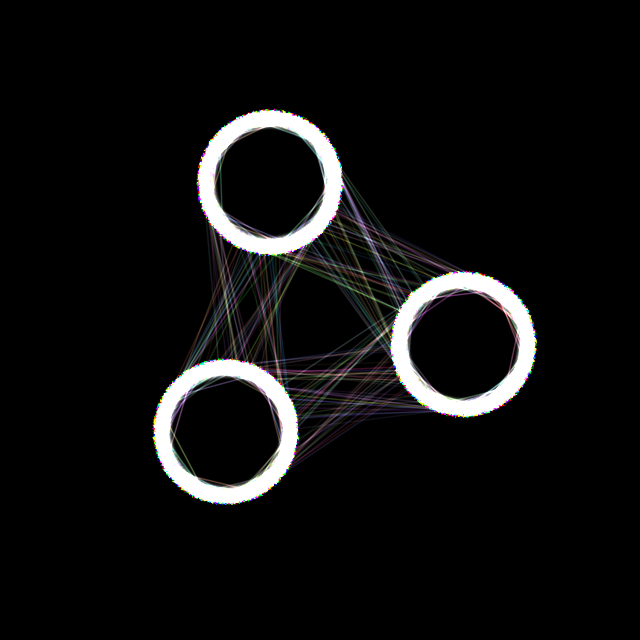
Write a Shadertoy shader that draws this background.

```glsl
// Three glowing rings woven from fine chords, joined by faint coloured threads on black.

const vec2 TOP_CENTRE = vec2(0.422, 0.715);
const vec2 RIGHT_CENTRE = vec2(0.724, 0.462);
const vec2 LEFT_CENTRE = vec2(0.353, 0.3255);
const float RING_OUTER = 0.1115;
const float RING_INNER = 0.074;
const float CORE_START = 0.079;
const float CORE_FULL = 0.092;
const int CHORDS = 130;
const float CHORD_GLOW = 0.42;
const int THREADS = 60;
const float THREAD_GLOW = 0.21;
const float THREAD_WIDTH = 0.0007;
const float FAN_ANGLE = 0.85;    // side bundles, measured from the axis of a link
const float FAN_SPREAD = 0.38;   // angular scatter within a bundle
const float TAU = 6.2831853;

float hash(vec2 p) {
    return fract(sin(dot(p, vec2(12.9898, 78.233))) * 43758.5453);
}

vec3 hash3(float n) {
    return vec3(hash(vec2(n, 1.7)), hash(vec2(n, 5.3)), hash(vec2(n, 9.1)));
}

float noise(vec2 p) {
    vec2 i = floor(p), f = fract(p);
    f = f * f * (3.0 - 2.0 * f);
    return mix(mix(hash(i), hash(i + vec2(1, 0)), f.x),
               mix(hash(i + vec2(0, 1)), hash(i + vec2(1, 1)), f.x), f.y);
}

vec2 polar(float angle) { return vec2(cos(angle), sin(angle)); }

float stroke(float d, float px) {
    return 1.0 - smoothstep(0.0, THREAD_WIDTH + px, d);
}

float segmentDistance(vec2 p, vec2 a, vec2 b) {
    vec2 ab = b - a;
    return length(p - a - ab * clamp(dot(p - a, ab) / dot(ab, ab), 0.0, 1.0));
}

// White band with a coloured, ragged rim and chords fraying its inner side
vec3 ring(vec2 p, float seed, float px) {
    float r = length(p);
    if (r > RING_OUTER + 0.01 || r < RING_INNER - 0.006) return vec3(0.0);

    vec2 grain = p * 420.0 + seed * 31.0;
    vec3 ragged = vec3(noise(grain), noise(grain + 57.0), noise(grain + 113.0));
    vec3 edge = RING_OUTER + 0.005 * (ragged - 0.5);
    vec3 rim = 1.0 - smoothstep(edge - 0.0015, edge + 0.0015 + px, vec3(r));
    float core = smoothstep(CORE_START, CORE_FULL, r);
    vec3 col = vec3(1.15 * core * core) * (0.75 + 0.5 * ragged);

    for (int i = 0; i < CHORDS; i++) {
        float id = float(i) + seed * 211.0;
        vec3 h = hash3(id);
        vec2 normal = polar(TAU * (float(i) + h.x) / float(CHORDS));
        float reach = mix(RING_INNER, 0.104, sqrt(h.y));
        float line = stroke(abs(dot(p, normal) - reach), px);
        col += CHORD_GLOW * line * (0.3 + 0.7 * hash3(id + 0.37));
    }
    return col * rim;
}

// Threads pairing the middle bundle of one ring with a side bundle of the other
vec3 link(vec2 p, vec2 a, vec2 b, float seed, float px) {
    vec2 axis = b - a;
    vec2 along = normalize(axis);
    vec2 q = p - a;
    if (abs(dot(q, vec2(-along.y, along.x))) > RING_OUTER + 0.005) return vec3(0.0);
    float heading = atan(axis.y, axis.x);
    vec3 col = vec3(0.0);

    for (int i = 0; i < THREADS; i++) {
        float id = float(i) + seed * 173.0;
        vec3 h = hash3(id + 0.61);
        float side = (i / 2) % 2 == 0 ? FAN_ANGLE : -FAN_ANGLE;
        vec2 fan = i % 2 == 0 ? vec2(0.0, side) : vec2(side, 0.0);
        fan += FAN_SPREAD * 2.0 * (h.xy - 0.5);
        vec2 start = a + RING_OUTER * 0.94 * polar(heading + fan.x);
        vec2 end = b - RING_OUTER * 0.94 * polar(heading + fan.y);
        vec3 tint = 0.2 + 0.8 * hash3(id + 0.23);
        col += tint * THREAD_GLOW * (0.4 + 0.8 * h.z)
             * stroke(segmentDistance(p, start, end), px);
    }
    return col;
}

void mainImage(out vec4 fragColor, in vec2 fragCoord) {
    float px = 1.0 / min(iResolution.x, iResolution.y);
    vec2 p = (fragCoord - 0.5 * iResolution.xy) * px + 0.5;

    vec3 col = link(p, TOP_CENTRE, RIGHT_CENTRE, 1.0, px)
             + link(p, RIGHT_CENTRE, LEFT_CENTRE, 2.0, px)
             + link(p, LEFT_CENTRE, TOP_CENTRE, 3.0, px);
    col += ring(p - TOP_CENTRE, 1.0, px)
         + ring(p - RIGHT_CENTRE, 2.0, px)
         + ring(p - LEFT_CENTRE, 3.0, px);

    fragColor = vec4(clamp(col, 0.0, 1.0), 1.0);
}
```
